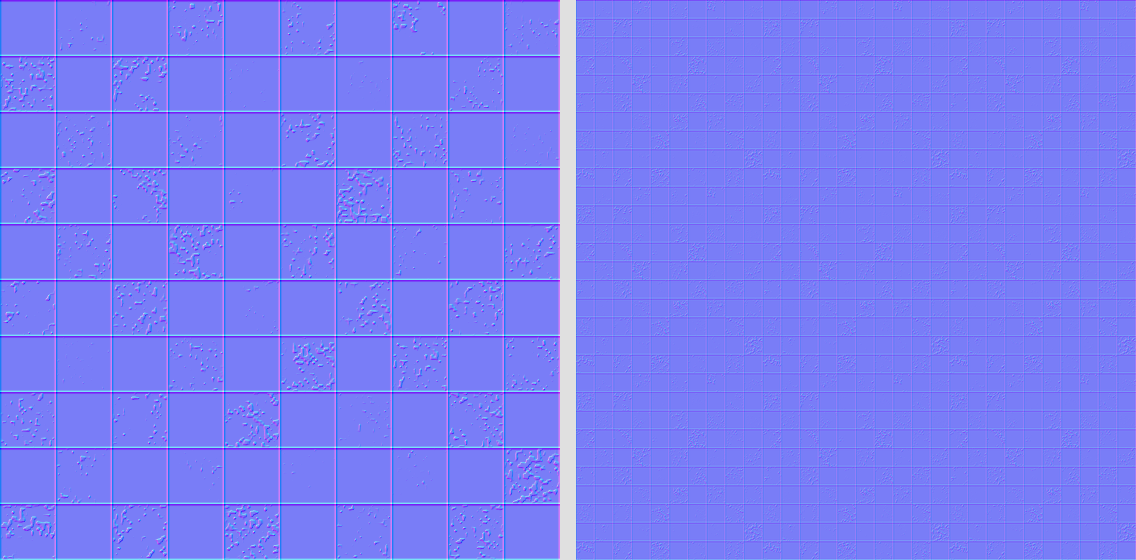
Left, the tile; right, the same tile 3 across and 3 down.
Give the GLSL for this texture map, as a WebGL 2 fragment shader.

```glsl
#version 300 es
precision highp float;

uniform vec2 u_resolution;
out vec4 outColor;

const float TILES = 10.0;
const vec3 FLAT_NORMAL = vec3(0.475, 0.49, 0.97);
// Red and green shifts on either side of a joint
const vec2 BEFORE_JOINT = vec2(0.34, -0.38);
const vec2 AFTER_JOINT = vec2(-0.38, 0.41);
const float CHIP_RELIEF = 0.3;

float hash(vec2 p) {
  return fract(sin(dot(p, vec2(12.9898, 78.233))) * 43758.55);
}

float noise(vec2 p) {
  vec2 cell = floor(p);
  vec2 f = fract(p);
  f = f * f * (3.0 - 2.0 * f);
  float low = mix(hash(cell), hash(cell + vec2(1.0, 0.0)), f.x);
  float high = mix(hash(cell + vec2(0.0, 1.0)), hash(cell + 1.0), f.x);
  return mix(low, high, f.y);
}

vec2 rotate(vec2 p, float angle) {
  float c = cos(angle);
  float s = sin(angle);
  return vec2(c * p.x - s * p.y, s * p.x + c * p.y);
}

float edgeDistance(vec2 p) {
  vec2 d = min(p, 1.0 - p);
  return min(d.x, d.y);
}

// Depth of small chips, gathered in patches or along diagonal streaks
float chipDepth(vec2 p, vec2 seed, float wear, float streaky) {
  float patches = noise(p * 3.0 + seed);
  float angle = mix(0.6, 1.0, hash(seed));
  float streaks = noise(rotate(p, -angle) * vec2(2.5, 12.0) + seed);
  float edge = edgeDistance(p);
  float spread = mix(patches, streaks, 0.65 * streaky);
  spread += 0.12 * (1.0 - smoothstep(0.0, 0.25, edge));
  float threshold = 1.05 - 0.55 * wear * smoothstep(0.2, 0.68, spread);
  float grain = noise(p * 20.0 + seed.yx);
  return smoothstep(threshold, threshold + 0.25, grain)
       * smoothstep(0.005, 0.045, edge);
}

// Red and green shift from the slope of the chips
vec2 chipSlope(vec2 p, vec2 seed, float wear, float streaky) {
  vec2 e = vec2(0.012, 0.0);
  float dx = chipDepth(p + e.xy, seed, wear, streaky)
           - chipDepth(p - e.xy, seed, wear, streaky);
  float dy = chipDepth(p + e.yx, seed, wear, streaky)
           - chipDepth(p - e.yx, seed, wear, streaky);
  return vec2(dx, -dy);
}

// Red and green shift from the rounded tile edges
vec2 bevelSlope(vec2 p, float pixel) {
  vec2 side = fract(p + 0.5) - 0.5;
  vec2 d = abs(side);
  vec2 before = BEFORE_JOINT * (1.0 - smoothstep(0.008, 0.048, d));
  vec2 after = AFTER_JOINT * (1.0 - smoothstep(0.004, 0.042, d));
  return mix(before, after, clamp(side / pixel + 0.5, 0.0, 1.0));
}

void main() {
  vec2 p = gl_FragCoord.xy / u_resolution * TILES;
  float pixel = TILES / min(u_resolution.x, u_resolution.y);
  vec2 tile = mod(floor(p), TILES);
  vec2 local = fract(p);

  vec2 slope = bevelSlope(p, pixel);

  // Wear on alternate tiles
  float worn = 1.0 - mod(tile.x + tile.y, 2.0);
  if (worn > 0.5) {
    vec2 seed = 100.0 * vec2(hash(tile + 3.1), hash(tile + 17.7));
    float wear = mix(0.35, 1.0, hash(tile + 41.3));
    float streaky = step(0.7, hash(tile + 59.9));
    slope += CHIP_RELIEF * chipSlope(local, seed, wear, streaky);
  }

  vec3 color = FLAT_NORMAL + vec3(slope, 0.0);
  outColor = vec4(clamp(color, 0.0, 1.0), 1.0);
}
```
